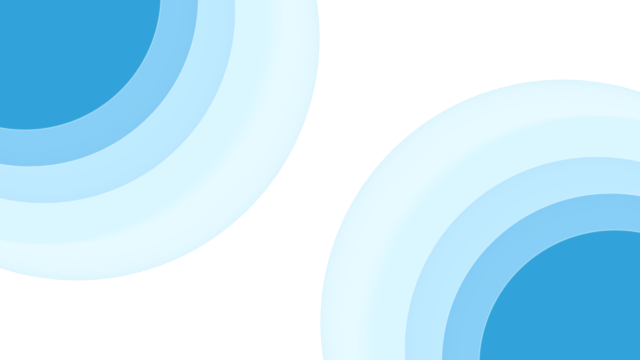
This background is drawn by a WebGL 2 fragment shader. Its source:

```glsl
#version 300 es
precision highp float;
// Two stacks of nested pale-to-deep blue discs in opposite corners on white.
// The canvas is folded by a half turn, so one stack of circle distances,
// painted from the largest disc to the smallest, serves both corners.

#define RING_COUNT 5
#define SOFT_RING 1          // the ring with a blurred border
#define SOFT_MIN 0.005       // its blur towards the long canvas edge
#define SOFT_MAX 0.030       // its blur towards the canvas middle
#define RIM_WIDTH 0.0022     // thin light line around the discs
#define RIM_LIGHT 0.35
#define SHADE_WIDTH 0.022    // faint blue shade inside each border
#define SHADE_TINT vec3(0.965, 0.98, 0.995)

uniform vec2 u_resolution;
out vec4 outColor;

// Centre x, centre y, radius: in canvas heights from the folded corner.
const vec3 RINGS[RING_COUNT] = vec3[](
    vec3(0.2130,  0.1042, 0.6748),
    vec3(0.1250,  0.0403, 0.6380),
    vec3(0.1204,  0.0315, 0.5333),
    vec3(0.0810, -0.0070, 0.4700),
    vec3(0.0694, -0.0167, 0.3778));

const vec3 COLORS[RING_COUNT] = vec3[](
    vec3(0.902, 0.980, 1.0),
    vec3(0.855, 0.967, 1.0),
    vec3(0.748, 0.920, 1.0),
    vec3(0.530, 0.812, 0.963),
    vec3(0.196, 0.640, 0.855));

// Measure from the top left, turning the right half onto the left one.
vec2 foldHalfTurn(vec2 p, float aspect) {
    vec2 fromTop = vec2(p.x, 1.0 - p.y);
    return p.x < 0.5 * aspect ? fromTop : vec2(aspect, 1.0) - fromTop;
}

vec3 paintRing(vec3 below, vec2 p, int i, float pixel) {
    vec2 offset = p - RINGS[i].xy;
    float radius = length(offset);
    float dist = radius - RINGS[i].z;
    bool isSoft = i == SOFT_RING;

    // Border width, varying with direction on the blurred ring
    float side = clamp(offset.x / max(radius, 0.001), 0.0, 1.0);
    float blur = isSoft ? mix(SOFT_MIN, SOFT_MAX, side) : 0.7 * pixel;
    float cover = 1.0 - smoothstep(-blur, blur, dist);

    // Inner shade, absent on the blurred ring and the flat core
    bool isShaded = !isSoft && i < RING_COUNT - 1;
    float shade = isShaded ? exp(min(dist, 0.0) / SHADE_WIDTH) : 0.0;
    vec3 fill = COLORS[i] * mix(vec3(1.0), SHADE_TINT, shade);
    vec3 color = mix(below, fill, cover);

    // Light line on the border of the inner discs
    float rim = i > SOFT_RING ? exp(-pow(dist / RIM_WIDTH, 2.0)) : 0.0;
    return mix(color, vec3(0.9, 0.97, 1.0), RIM_LIGHT * rim);
}

void main() {
    float pixel = 1.0 / u_resolution.y;
    vec2 p = foldHalfTurn(gl_FragCoord.xy * pixel, u_resolution.x * pixel);

    vec3 color = vec3(1.0);
    for (int i = 0; i < RING_COUNT; i++) {
        color = paintRing(color, p, i, pixel);
    }
    outColor = vec4(color, 1.0);
}
```
